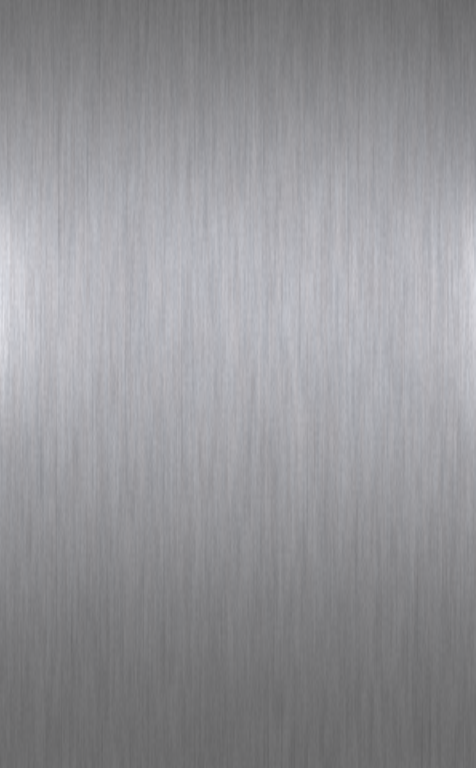
Give the GLSL for this texture, as a WebGL 2 fragment shader.

```glsl
#version 300 es
precision highp float;
// Brushed steel sheet: a broad vertical sheen with glints at both side edges,
// overlaid with vertical hairlines made of value noise stretched along y,
// plus short grain and a faint cool tint in the brighter parts.
uniform vec2 u_resolution;
out vec4 fragColor;

// Integer hash of a lattice cell, 0 to 1
float hash(ivec2 cell) {
    uint h = uint(cell.x) * 1597334677u ^ uint(cell.y) * 3812015801u;
    h = (h ^ (h >> 16)) * 2146121005u;
    h = (h ^ (h >> 15)) * 2221713035u;
    return float((h ^ (h >> 16)) >> 8) / 16777216.0;
}

// Smooth value noise, -1 to 1
float noise(vec2 p) {
    ivec2 cell = ivec2(floor(p));
    vec2 f = fract(p);
    f = f * f * (3.0 - 2.0 * f);
    float low = mix(hash(cell), hash(cell + ivec2(1, 0)), f.x);
    float high = mix(hash(cell + ivec2(0, 1)), hash(cell + ivec2(1, 1)), f.x);
    return 2.0 * mix(low, high, f.y) - 1.0;
}

// Hairlines from fine and short to wide and long
float brushing(vec2 p) {
    float sum = 0.0;
    vec2 density = vec2(430.0, 24.0);
    float weight = 0.5;
    for (int i = 0; i < 4; i++) {
        sum += weight * noise(p * density + float(i) * vec2(37.3, 11.7));
        density *= vec2(0.56, 0.62);
        weight *= 0.68;
    }
    return sum;
}

void main() {
    vec2 uv = gl_FragCoord.xy / u_resolution;
    vec2 p = gl_FragCoord.xy / u_resolution.y;

    // Broad sheen, brightest a little above the middle
    float sheen = smoothstep(0.0, 0.64, uv.y) * smoothstep(1.08, 0.62, uv.y);
    float light = 0.425 + 0.295 * sheen;

    // Glints at the edges, wider on the left
    float band = smoothstep(0.38, 0.60, uv.y) * smoothstep(0.80, 0.64, uv.y);
    float glint = exp(-uv.x / 0.055) + 0.7 * exp(-(1.0 - uv.x) / 0.03);
    light += 0.15 * band * glint;
    light -= 0.025 * smoothstep(0.75, 1.0, uv.x) * smoothstep(0.65, 0.85, uv.y);

    // Hairlines, sparse dark scratches and short grain
    float contrast = mix(0.55, 1.0, sheen) * (1.0 + 0.5 * band * glint);
    light += 0.047 * contrast * brushing(p);
    float scratch = noise(p * vec2(300.0, 5.0) + 71.0);
    light -= 0.03 * contrast * smoothstep(0.5, 0.95, scratch);
    light += 0.018 * contrast * noise(p * vec2(480.0, 170.0) + 19.0);

    // Cool tint with slight colour variation between lines
    vec3 tint = mix(vec3(0.0, -0.001, 0.002), vec3(-0.003, -0.002, 0.022), sheen);
    float hue = noise(p * vec2(210.0, 16.0) + 143.0);
    tint += 0.007 * sheen * hue * vec3(-1.0, 0.2, 0.9);

    fragColor = vec4(clamp(light + tint, 0.0, 1.0), 1.0);
}
```
